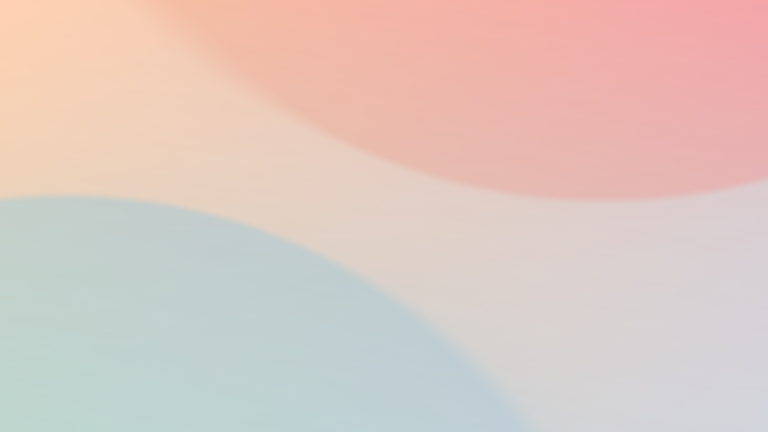
A Shadertoy shader for this background:

```glsl
// Pastel backdrop: a peach to lilac field crossed by two huge soft discs,
// coral from above and sea-blue from below. Each layer is a four-corner
// gradient; each disc has a rim of varying softness and a wide faint halo.

vec2 hashGradient(vec2 cell) {
    vec2 h = vec2(dot(cell, vec2(127.1, 311.7)), dot(cell, vec2(269.5, 183.3)));
    return 2.0 * fract(sin(h) * 43758.5) - 1.0;
}

float gradientNoise(vec2 p) {
    vec2 i = floor(p), f = fract(p);
    vec2 s = f * f * f * (f * (f * 6.0 - 15.0) + 10.0);
    float a = dot(hashGradient(i), f);
    float b = dot(hashGradient(i + vec2(1, 0)), f - vec2(1, 0));
    float c = dot(hashGradient(i + vec2(0, 1)), f - vec2(0, 1));
    float d = dot(hashGradient(i + vec2(1, 1)), f - vec2(1, 1));
    return mix(mix(a, b, s.x), mix(c, d, s.x), s.y);
}

vec3 cornerGradient(vec2 t, vec3 bottomLeft, vec3 bottomRight, vec3 topLeft, vec3 topRight) {
    return mix(mix(bottomLeft, bottomRight, t.x), mix(topLeft, topRight, t.x), t.y);
}

// Coverage of a disc: a rim of the given softness over a fading outer halo
float haloDisc(vec2 p, vec2 center, float radius, float softness, float halo) {
    float d = length(p - center) - radius;
    float rim = 1.0 - smoothstep(-softness, softness, d);
    return mix(halo * exp(-max(d, 0.0) / 0.07), 1.0, rim);
}

void mainImage(out vec4 fragColor, in vec2 fragCoord) {
    vec2 uv = fragCoord / iResolution.xy;
    vec2 p = vec2(uv.x * 16.0 / 9.0, uv.y);

    // Open field between the discs
    vec3 color = cornerGradient(uv,
        vec3(0.86, 0.83, 0.76), vec3(0.825, 0.835, 0.865),
        vec3(1.0, 0.82, 0.695), vec3(0.875, 0.79, 0.79));

    // Coral disc, its rim melting away toward the upper left
    vec3 coral = cornerGradient((uv - vec2(0.2, 0.53)) / vec2(0.8, 0.47),
        vec3(0.90, 0.765, 0.68), vec3(0.895, 0.71, 0.71),
        vec3(0.96, 0.745, 0.64), vec3(0.957, 0.65, 0.665));
    float melt = 1.0 - smoothstep(0.25, 0.85, p.x);
    color = mix(color, coral, haloDisc(p, vec2(1.4, 1.947), 1.412,
        mix(0.013, 0.075, melt), mix(0.12, 0.35, melt)));

    // Sea-blue disc, its rim melting away toward the lower right
    vec3 sea = cornerGradient(uv / vec2(0.7, 0.55),
        vec3(0.745, 0.843, 0.81), vec3(0.752, 0.81, 0.845),
        vec3(0.775, 0.81, 0.79), vec3(0.745, 0.785, 0.81));
    melt = smoothstep(0.6, 1.3, p.x);
    color = mix(color, sea, haloDisc(p, vec2(0.15, -0.796), 1.343,
        mix(0.012, 0.032, melt), mix(0.1, 0.35, melt)));

    // Faint slanted brush streaks
    vec2 streak = vec2(p.x, p.y + 0.12 * p.x);
    float grain = 0.8 * gradientNoise(streak * vec2(5.0, 28.0))
                + 0.7 * gradientNoise(streak * vec2(11.0, 60.0));
    color += 0.006 * grain * vec3(0.5, 1.0, 0.9);

    fragColor = vec4(color, 1.0);
}
```
